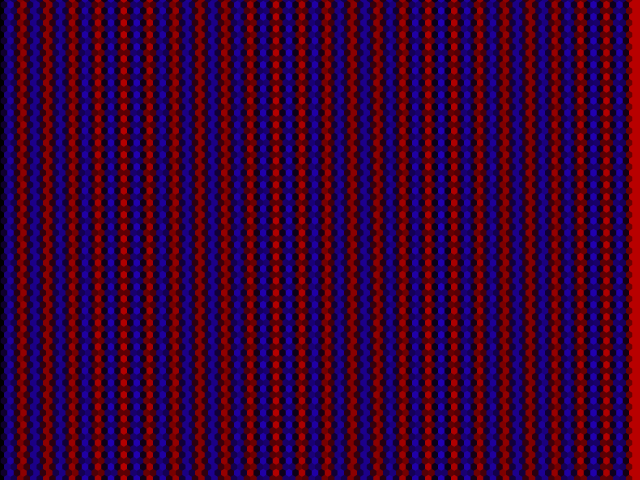
This pattern is drawn by a Shadertoy shader. Its source:

```glsl
// Vertical red and blue stripes rendered as a fine mosaic of pointed hexagons.

const vec2 CELLS = vec2(98.8, 40.0);      // hexagons across, row pairs down
const vec2 LATTICE = vec2(1.0, 1.7320508); // spacing of one hexagon sublattice
const vec2 CELL_OFFSET = vec2(0.62, 0.6);
const float STRIPES = 25.2;
const float BLUE_PHASE = 0.375;
const int SAMPLES = 4;

float hash(vec2 p) {
    return fract(sin(dot(p, vec2(127.1, 311.7))) * 43758.5453);
}

// Centre of the hexagon that contains p.
vec2 hexCenter(vec2 p, vec2 lattice) {
    vec2 a = round(p / lattice) * lattice;
    vec2 b = (floor(p / lattice) + 0.5) * lattice;
    vec2 da = p - a;
    vec2 db = p - b;
    return dot(da, da) < dot(db, db) ? a : b;
}

// Triangle wave: 1 on a blue crest, -1 on a red crest.
float stripeWave(float x, float count, float phase) {
    float d = abs(fract(x * count - phase + 0.5) - 0.5);
    return 1.0 - 4.0 * d;
}

vec3 stripeColor(float wave) {
    vec3 blue = vec3(0.05 + 0.08 * wave, 0.0, 0.10 + 0.60 * wave);
    vec3 red = vec3(0.02 - 0.68 * wave, 0.0, max(0.0, 0.09 + 0.15 * wave));
    return wave > 0.0 ? blue : red;
}

vec3 mosaic(vec2 uv) {
    vec2 offset = CELL_OFFSET * LATTICE;
    vec2 center = hexCenter(uv * CELLS * LATTICE - offset, LATTICE);
    float x = (center.x + offset.x) / CELLS.x;

    vec3 color = stripeColor(stripeWave(x, STRIPES, BLUE_PHASE));
    color *= 0.97 + 0.06 * hash(round(center * 2.0));

    // Dark left border and solid red right border
    color = mix(color, vec3(0.0), step(x, 0.003));
    return mix(color, vec3(0.72, 0.0, 0.0), step(0.985, x));
}

void mainImage(out vec4 fragColor, in vec2 fragCoord) {
    // Average subpixel samples to smooth the hexagon edges
    vec3 sum = vec3(0.0);
    for (int j = 0; j < SAMPLES; j++) {
        for (int i = 0; i < SAMPLES; i++) {
            vec2 shift = (vec2(i, j) + 0.5) / float(SAMPLES) - 0.5;
            sum += mosaic((fragCoord + shift) / iResolution.xy);
        }
    }
    fragColor = vec4(sum / float(SAMPLES * SAMPLES), 1.0);
}
```
